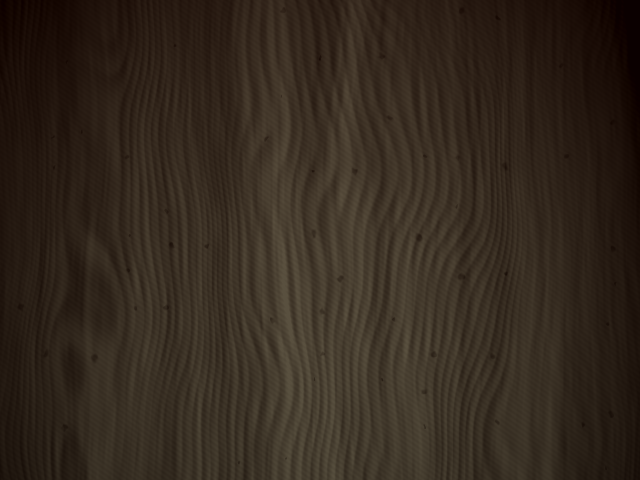
A Shadertoy shader for this texture:

```glsl
// Dark walnut boards with upright grain, lit softly from the lower middle.
// Layers: vignette, board tones, warped growth rings, stretched noise streaks,
// cellular pits and a fine diagonal hatch, all summed to one tone for a colour ramp.
#define BOARDS 6.5
#define BOARD_CONTRAST 0.20
#define BAND_CONTRAST 0.42
#define RING_DENSITY 48.0
#define RING_CONTRAST 0.10
#define STREAK_CONTRAST 0.34
#define FIBRE_CONTRAST 0.20
#define HATCH_DENSITY 110.0
#define HATCH_CONTRAST 0.055
#define PIT_CELLS 13.0
#define PIT_SHARE 0.24
#define TAU 6.28318

float hash(vec2 p) {
    vec3 q = fract(vec3(p.xyx) * 0.1031);
    q += dot(q, q.yzx + 33.33);
    return fract((q.x + q.y) * q.z);
}

float noise(vec2 p) {
    vec2 cell = floor(p), f = fract(p);
    f = f * f * (3.0 - 2.0 * f);
    float low = mix(hash(cell), hash(cell + vec2(1, 0)), f.x);
    float high = mix(hash(cell + vec2(0, 1)), hash(cell + vec2(1, 1)), f.x);
    return mix(low, high, f.y);
}

// Tone of each board, with a jittered seam and a thin shadow along it
float boardTone(float x) {
    float id = floor(x * BOARDS), f = fract(x * BOARDS);
    float seam = 0.2 + 0.6 * hash(vec2(id, 7.0));
    float side = smoothstep(seam - 0.015, seam + 0.015, f);
    float tone = mix(hash(vec2(id, 3.0)), hash(vec2(id + 1.0, 3.0)), side) - 0.5;
    return tone - 0.35 * exp(-abs(f - seam) * 45.0);
}

// Growth rings: contours of a warped field, closing into long upright loops
float rings(vec2 p) {
    float warp = 0.17 * noise(vec2(p.x * 8.0, p.y * 1.7) + 4.0);
    warp += 0.012 * sin(p.y * 9.0 + 5.0 * p.x) + 0.006 * sin(p.y * 23.0 + p.x * 11.0);
    float phase = fract((p.x + warp) * RING_DENSITY);
    float line = smoothstep(0.0, 0.65, phase) * (1.0 - smoothstep(0.72, 1.0, phase));
    float patchy = smoothstep(0.3, 0.75, noise(vec2(p.x * 7.0, p.y * 2.0) + 31.0));
    return (line - 0.53) * (0.35 + 1.3 * patchy);
}

// Sparse ragged pits, one at most in each cell
float pits(vec2 p) {
    vec2 cell = floor(p * PIT_CELLS);
    vec2 seed = vec2(hash(cell + 11.0), hash(cell + 47.0));
    vec2 d = fract(p * PIT_CELLS) - (0.2 + 0.6 * seed);
    d += 0.09 * (vec2(noise(p * 120.0), noise(p * 120.0 + 60.0)) - 0.5);
    float radius = 0.03 + 0.055 * hash(cell + 83.0);
    float kept = step(hash(cell + 5.0), PIT_SHARE);
    return kept * (1.0 - smoothstep(radius * 0.4, radius * 1.4, length(d * vec2(1.0, 0.8))));
}

void mainImage(out vec4 fragColor, in vec2 fragCoord) {
    vec2 uv = fragCoord / iResolution.xy;
    vec2 p = fragCoord / iResolution.y;

    // Light falling off to the sides and the top
    vec2 fromLight = uv - vec2(0.49, 0.25);
    float light = 0.85 - dot(fromLight * fromLight, vec2(2.9, 0.85));

    // Grain follows a gentle sway
    float sway = 0.012 * sin(p.y * 4.0 + p.x * 8.0) + 0.005 * sin(p.y * 11.0 - p.x * 17.0);
    vec2 g = vec2(p.x + sway, p.y);
    float band = noise(vec2(g.x * 15.0, g.y * 0.9) + 17.0) - 0.5;
    float streak = noise(vec2(g.x * 95.0, g.y * 2.5)) - 0.5;
    float fibre = noise(vec2(g.x * 185.0, g.y * 15.0) + 9.0) - 0.5;
    float hatch = sin(TAU * HATCH_DENSITY * dot(p, vec2(0.57, 0.82)));

    float grain = BOARD_CONTRAST * boardTone(p.x) + BAND_CONTRAST * band
        + RING_CONTRAST * 2.0 * rings(g) + STREAK_CONTRAST * streak
        + FIBRE_CONTRAST * fibre + HATCH_CONTRAST * hatch - 0.4 * pits(p);
    float tone = light + grain * (0.35 + 0.65 * clamp(light, 0.0, 1.0));

    // Ramp from burnt brown to grey olive, warmer toward the top
    vec3 burnt = vec3(0.10, 0.055, 0.03), olive = vec3(0.31, 0.27, 0.21);
    vec3 wood = mix(burnt, olive, clamp(tone, -0.3, 1.2));
    wood += vec3(0.016, -0.003, -0.004) * (uv.y - 0.5);
    fragColor = vec4(clamp(wood, 0.0, 1.0), 1.0);
}
```
